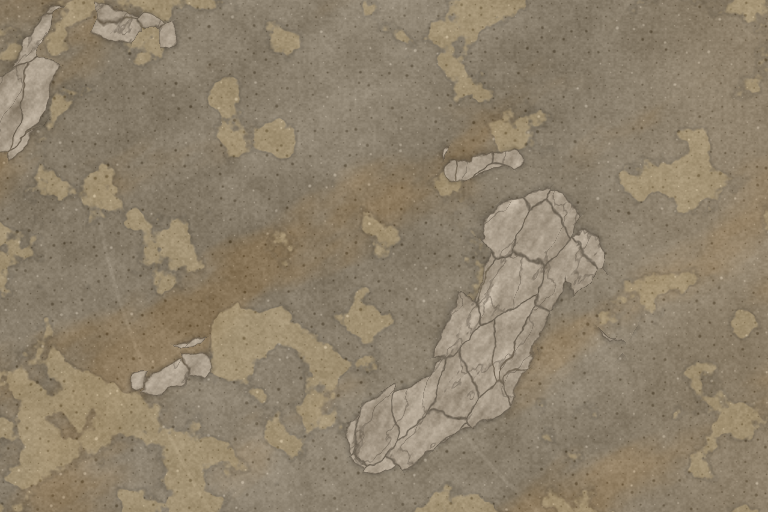
Write a WebGL 2 fragment shader that draws this texture.

```glsl
#version 300 es
precision highp float;
// Dry, gritty ground seen from above, with cracked pale rock outcrops.
// Fractal noise stains the soil and lays a band of sand; warped Voronoi
// cells break a few capsule-shaped outcrops into angular slabs.
uniform vec2 u_resolution;
out vec4 fragColor;

#define SOIL vec3(0.541, 0.498, 0.428)
#define OCHRE vec3(0.570, 0.495, 0.385)
#define SAND vec3(0.665, 0.595, 0.465)
#define ROCK vec3(0.655, 0.605, 0.535)
#define CRACK vec3(0.375, 0.335, 0.285)
#define GRAIN 0.100
#define SLAB_SCALE vec2(8.5, 14.0)
#define CRACK_WIDTH 0.0017
#define STREAK_ANGLE 0.55
#define SLAB_ANGLE 1.0

float hash(vec2 p) {
  return fract(sin(dot(p, vec2(127.1, 311.7))) * 43758.5453);
}

vec2 hash2(vec2 p) {
  return vec2(hash(p), hash(p + 41.3));
}

float noise(vec2 p) {
  vec2 i = floor(p), f = fract(p);
  f = f * f * (3.0 - 2.0 * f);
  return mix(mix(hash(i), hash(i + vec2(1, 0)), f.x),
             mix(hash(i + vec2(0, 1)), hash(i + vec2(1, 1)), f.x), f.y);
}

float fbm(vec2 p) {
  float sum = 0.0, amp = 0.516;
  for (int i = 0; i < 5; i++) {
    sum += amp * noise(p);
    p = mat2(1.6, 1.2, -1.2, 1.6) * p + 7.3;
    amp *= 0.5;
  }
  return sum;
}

vec2 rotate(vec2 p, float a) {
  return vec2(cos(a) * p.x + sin(a) * p.y, cos(a) * p.y - sin(a) * p.x);
}

float capsule(vec2 p, vec2 a, vec2 b) {
  vec2 d = b - a;
  return length(p - a - d * clamp(dot(p - a, d) / dot(d, d), 0.0, 1.0));
}

// Broad outline of the outcrops, negative inside
float outcrop(vec2 p) {
  float d = capsule(p, vec2(0.74, 0.15), vec2(0.93, 0.26)) - 0.068;
  d = min(d, capsule(p, vec2(0.94, 0.27), vec2(1.05, 0.55)) - 0.085);
  d = min(d, capsule(p, vec2(1.15, 0.49), vec2(1.20, 0.36)) - 0.045);
  d = min(d, capsule(p, vec2(0.02, 0.75), vec2(0.10, 0.94)) - 0.052);
  d = min(d, capsule(p, vec2(0.20, 0.97), vec2(0.30, 0.93)) - 0.030);
  d = min(d, capsule(p, vec2(0.90, 0.69), vec2(0.98, 0.71)) - 0.019);
  return min(d, capsule(p, vec2(0.28, 0.27), vec2(0.38, 0.30)) - 0.022);
}

// Voronoi: x = distance to the cell border, yz = cell id
vec3 slabs(vec2 q) {
  vec2 base = floor(q), nearest = vec2(0.0), id = base;
  float best = 9.0, border = 9.0;
  for (int k = 0; k < 9; k++) {
    vec2 c = base + vec2(k % 3 - 1, k / 3 - 1);
    vec2 r = c + hash2(c) - q;
    if (dot(r, r) < best) { best = dot(r, r); nearest = r; id = c; }
  }
  for (int k = 0; k < 25; k++) {
    vec2 c = id + vec2(k % 5 - 2, k / 5 - 2);
    vec2 r = c + hash2(c) - q;
    if (c != id) border = min(border, dot(0.5 * (r + nearest), normalize(r - nearest)));
  }
  return vec3(border, id);
}

void main() {
  vec2 p = gl_FragCoord.xy / u_resolution.y;
  float px = 1.0 / u_resolution.y;
  vec2 streak = rotate(p, STREAK_ANGLE);

  // Soil: diagonal stains, mottling and fine grit
  float stain = fbm(streak * vec2(2.0, 6.0) + 3.0);
  float mottle = fbm(p * 22.0);
  float grit = 0.6 * noise(p * 190.0) + 0.4 * noise(p * 340.0 + 9.0) - 0.5;
  vec3 color = mix(SOIL, OCHRE, smoothstep(0.48, 0.72, fbm(streak * vec2(3.0, 7.0) + 20.0)));
  color += 0.13 * (stain - 0.5) + 0.09 * (mottle - 0.5);
  color = mix(color, OCHRE, 0.35 * smoothstep(1.1, 1.5, p.x));

  // Sand patches gathered along a band
  float band = capsule(p, vec2(0.0, 0.15), vec2(0.56, 0.40)) / 0.065;
  float sandField = fbm(p * 11.0 + 5.0) + 0.15 * exp(-band * band) - 0.66;
  color = mix(color, color * 0.92, smoothstep(-0.06, -0.01, sandField));
  color = mix(color, SAND + 0.08 * (mottle - 0.5), 0.8 * smoothstep(-0.01, 0.035, sandField));

  // Faint tracks
  float wobble = 0.008 * (noise(p * 12.0) - 0.5);
  float track = abs(p.x - 0.41 + 0.55 * p.y - 0.3 * p.y * p.y + wobble);
  track = mix(track, 1.0, smoothstep(0.6, 0.75, p.y));
  track = min(track, capsule(p + wobble, vec2(0.88, 0.18), vec2(1.06, -0.01)));
  color += 0.035 * (1.0 - smoothstep(0.001, 0.004 + px, track));

  // Scattered dark and pale pebbles
  vec2 cell = floor(p * 45.0);
  float pebble = length(fract(p * 45.0) - 0.2 - 0.6 * hash2(cell)) / 45.0;
  float size = 0.0008 + 0.0022 * pow(hash(cell + 5.0), 4.0);
  float tone = hash(cell + 8.0) < 0.75 ? -0.14 : 0.14;
  color += tone * (1.0 - smoothstep(size - px, size + px, pebble));

  // Rock slabs: each cell shifts the outline, so edges step along the cracks
  vec2 warp = vec2(fbm(p * 14.0), fbm(p * 14.0 + 30.0)) - 0.5;
  vec3 slab = slabs(rotate(p + 0.055 * warp, SLAB_ANGLE) * SLAB_SCALE);
  float edge = outcrop(p + 0.045 * (hash2(slab.yz + 2.0) - 0.5) + 0.03 * warp);
  edge += 0.022 * (fbm(p * 35.0) - 0.5) + 0.08 * step(0.93, hash(slab.yz + 6.0));
  float rockDist = max(edge, CRACK_WIDTH - slab.x / 11.0);

  // Rock surface: relief lit from the upper left, and hairline fractures
  vec2 grainUv = rotate(p, SLAB_ANGLE) * vec2(16.0, 34.0);
  float height = fbm(grainUv);
  float relief = fbm(grainUv + vec2(0.05, 0.3)) - height;
  float fracture = 1.0 - smoothstep(0.0, 0.022, abs(fbm(grainUv * 0.55 + 11.0) - 0.5));
  vec3 rock = ROCK + 0.05 * (hash(slab.yz + 9.0) - 0.5) + 0.28 * relief + 0.10 * (mottle - 0.5);
  rock = mix(rock, CRACK, 0.45 * fracture);

  // Contact shadow, then slabs over the soil
  float shadow = 1.0 - smoothstep(0.0, 0.016, edge);
  color = mix(color, color * 0.87, shadow);
  color = mix(color, CRACK, 0.65 * (1.0 - smoothstep(0.0, 0.005, rockDist)));
  color = mix(color, rock, 1.0 - smoothstep(-px, px, rockDist));

  fragColor = vec4(color + GRAIN * grit, 1.0);
}
```
